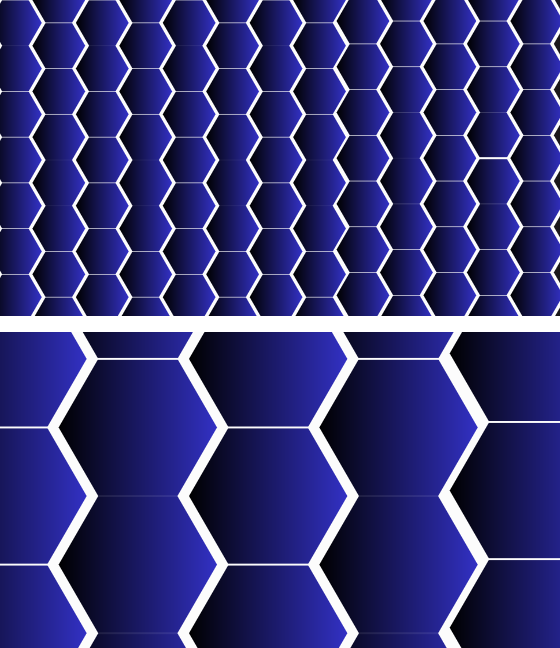
Top, the full canvas; bottom, a detail of the centre.
Write a Shadertoy shader that draws this pattern.

```glsl
// Opacity of the seam at a given row of a column; some seams nearly vanish.
float seamOpacity(float row, bool oddColumn, bool raised) {
    if (oddColumn) {
        float fadeCentre = raised ? 4.0 : 4.55;
        return mix(0.08, 1.0, smoothstep(0.85, 1.4, abs(row - fadeCentre)));
    }
    return !raised && row == 1.0 ? 0.1 : 1.0;
}

// Box-filtered coverage of a line, correct even below one pixel of width.
float lineCoverage(float dist, float width, float pixel) {
    return clamp(0.5 * (pixel + width) - dist, 0.0, min(width, pixel)) / pixel;
}

void mainImage(out vec4 fragColor, in vec2 fragCoord) {
    // One unit is the height of a hexagon; y runs down from the top.
    float pixel = 6.912 / iResolution.y;
    vec2 p = vec2(fragCoord.x, iResolution.y - fragCoord.y) * pixel;

    vec3 white = vec3(0.99);
    vec3 color = white;
    float pitch = 0.9504;
    float firstColumn = floor((p.x - 0.336) / pitch);

    // The two interlocking columns around this point
    for (int i = 0; i < 2; i++) {
        float column = firstColumn + float(i);
        bool oddColumn = mod(column, 2.0) > 0.5;
        bool raised = column > 7.5;

        float y = p.y + (oddColumn ? 0.5 : 0.0) + (raised ? 0.04 : 0.0);
        vec2 q = vec2(p.x - 0.336 - column * pitch, fract(y) - 0.5);

        // Horizontal gradient, with a plain dark column at the far right
        float across = clamp(q.x / 1.1547 + 0.5, 0.0, 1.0);
        vec3 fill = vec3(0.197, 0.19, 0.77) * across;
        if (column > 12.5) fill = vec3(0.1, 0.09, 0.1);

        // Hairline seams, with one wide gap
        float row = floor(y + 0.5);
        bool wideGap = column == 11.0 && row == 4.0;
        float opacity = wideGap ? 1.0 : seamOpacity(row, oddColumn, raised);
        float seam = lineCoverage(abs(y - row), wideGap ? 0.045 : 0.014, pixel);
        fill = mix(fill, white, seam * opacity);

        // Slanted hexagon sides
        float side = dot(abs(q), vec2(0.866, 0.5)) - 0.5;
        color = mix(color, fill, clamp(0.5 - side / pixel, 0.0, 1.0));
    }
    fragColor = vec4(color, 1.0);
}
```
